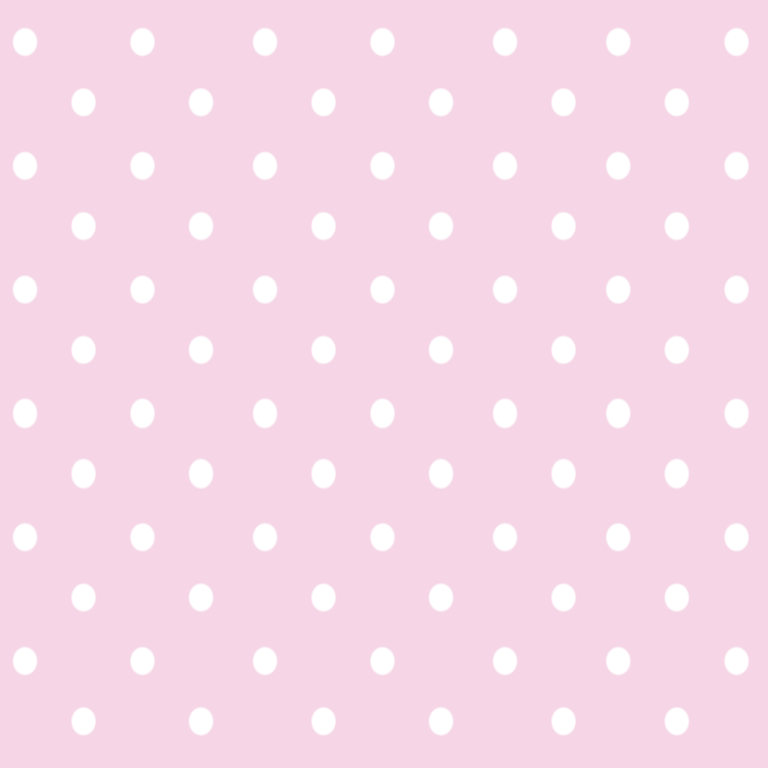
A WebGL 1 fragment shader for this pattern:

```glsl
precision highp float;
// Small white oval dots on pale pink, in two interleaved lattices.
// Column spacing alternates wide and narrow and tightens to the right;
// row spacing is even, with one slightly taller row in each lattice.

uniform vec2 u_resolution;

const vec3 PINK = vec3(0.961, 0.837, 0.900);
const vec3 WHITE = vec3(1.0);

const int COLUMNS = 7;
const float COLUMN_STEP = 0.15625;
const float ROW_STEP = 0.1612;
const float TALL_ROW = 2.0;
const vec2 DOT_RADIUS = vec2(0.0157, 0.0180);
const float TALL_STRETCH = 1.06;
const float EDGE_SOFTNESS = 0.0018;

// Horizontal centre of a column, relative to the first one.
float columnCenter(float column) {
  float narrowing = 0.0033 * mod(column, 2.0);
  float tightening = 0.0055 * max(column - 4.0, 0.0);
  return COLUMN_STEP * column - narrowing - tightening;
}

// Approximate signed distance to an axis-aligned ellipse.
float ellipseDistance(vec2 p, vec2 radius) {
  return (length(p / radius) - 1.0) * min(radius.x, radius.y);
}

// Coverage of one lattice whose lower left dot sits at the origin of p.
float dotLattice(vec2 p, float softness) {
  float row = floor(p.y / ROW_STEP + 0.5);
  float isTall = 1.0 - step(0.5, abs(row - TALL_ROW));
  vec2 radius = DOT_RADIUS * vec2(1.0, mix(1.0, TALL_STRETCH, isTall));

  float nearestX = 1.0;
  for (int i = 0; i < COLUMNS; i++) {
    nearestX = min(nearestX, abs(p.x - columnCenter(float(i))));
  }
  float d = ellipseDistance(vec2(nearestX, p.y - row * ROW_STEP), radius);
  return 1.0 - smoothstep(-softness, softness, d);
}

void main() {
  vec2 p = gl_FragCoord.xy / u_resolution;
  float softness = max(EDGE_SOFTNESS, 0.75 / min(u_resolution.x, u_resolution.y));

  vec2 firstDot = vec2(0.0326, 0.1393);
  vec2 latticeShift = vec2(0.0762, -0.0785);
  float dots = max(dotLattice(p - firstDot, softness),
                   dotLattice(p - firstDot - latticeShift, softness));

  gl_FragColor = vec4(mix(PINK, WHITE, dots), 1.0);
}
```
